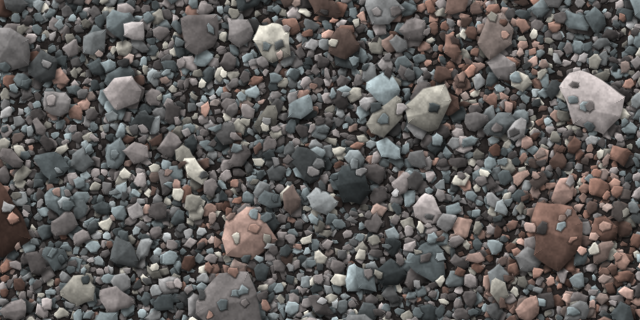
Write a Shadertoy shader that draws this texture.

```glsl
const float TAU = 6.2831853;
const int LAYERS = 7;
const int SIDES = 7;

// Grid spacing and share of filled cells, from bottom layer to top
const float SPACING[LAYERS] = float[](0.028, 0.036, 0.052, 0.080, 0.115, 0.210, 0.034);
const float FILL[LAYERS] = float[](1.0, 0.85, 0.50, 0.27, 0.16, 0.10, 0.16);

const vec2 LIGHT = vec2(-0.45, 0.89);
const float EDGE_SOFTNESS = 0.0032;
const float SHADOW_STRENGTH = 0.62;
const float TONE_LOW = 0.23;
const float TONE_RANGE = 0.37;
const float CHIP_SHARE = 0.11;
const float CHIP_GAIN = 0.22;

const vec3 SOIL = vec3(0.17, 0.155, 0.15);
const vec3 MAUVE_GREY = vec3(1.04, 0.99, 0.98);
const vec3 SLATE_GREY = vec3(0.93, 1.01, 1.03);
const vec3 RUST = vec3(1.22, 0.93, 0.82);
const vec3 CREAM = vec3(1.03, 1.01, 0.95);

vec3 hash3(vec2 p) {
    vec3 q = fract(p.xyx * vec3(0.1031, 0.1030, 0.0973));
    q += dot(q, q.yxz + 33.33);
    return fract((q.xxy + q.yzz) * q.zyx);
}

float noise(vec2 p) {
    vec2 i = floor(p), f = fract(p);
    f = f * f * (3.0 - 2.0 * f);
    float bottom = mix(hash3(i).x, hash3(i + vec2(1, 0)).x, f.x);
    float top = mix(hash3(i + vec2(0, 1)).x, hash3(i + vec2(1, 1)).x, f.x);
    return mix(bottom, top, f.y);
}

float grain(vec2 p) {
    return 0.5 * noise(p * 34.0) + 0.3 * noise(p * 83.0 + 7.0) + 0.2 * noise(p * 170.0 + 19.0);
}

vec2 heading(float angle) {
    return vec2(cos(angle), sin(angle));
}

// Irregular convex polygon: xy is the nearest side's normal, z the distance
vec3 stoneShape(vec2 q, float radius, float axis, float flatness, vec2 seed) {
    vec3 nearest = vec3(0, 0, -10);
    for (int i = 0; i < SIDES; i++) {
        vec3 h = hash3(seed + float(i) * 5.37);
        float angle = axis + (float(i) + 0.75 * (h.x - 0.5)) * TAU / float(SIDES);
        vec2 normal = heading(angle);
        vec2 support = heading(angle - axis) * vec2(1.0, flatness);
        float d = dot(q, normal) - radius * length(support) * mix(0.68, 1.08, h.y);
        if (d > nearest.z) nearest = vec3(normal, d);
    }
    return nearest;
}

vec3 stoneColor(vec2 p, vec2 center, float spacing, vec3 h, vec3 k) {
    float tone = TONE_LOW + TONE_RANGE * h.x;
    float rusty = smoothstep(0.50, 0.80, noise(center * 4.2 + 3.0));
    vec3 tint = mix(MAUVE_GREY, SLATE_GREY, smoothstep(0.25, 0.75, h.y));
    tint = mix(tint, RUST, step(k.x, 0.06 + 0.55 * rusty) * (0.4 + 0.6 * k.y));
    // Pale chips are rarer among the big stones
    float chip = step(k.z, CHIP_SHARE * (1.0 - 2.5 * spacing));
    tone += CHIP_GAIN * chip * (0.5 + 0.5 * h.z);
    tint = mix(tint, CREAM, chip);
    return tone * tint * (0.76 + 0.48 * grain(p + h.xy));
}

void addStone(inout vec3 color, vec2 p, vec2 cell, int layer) {
    float spacing = SPACING[layer];
    vec2 seed = cell + float(layer) * vec2(61.7, 37.3) + 11.0;
    vec3 place = hash3(seed);
    if (place.z > FILL[layer]) return;
    vec3 form = hash3(seed + 101.3);
    vec3 look = hash3(seed + 213.7);
    vec3 kind = hash3(seed + 317.9);

    vec2 center = (cell + 0.5 + 0.7 * (place.xy - 0.5)) * spacing;
    vec2 q = p - center;
    if (length(q) > 1.2 * spacing) return;
    q += 0.10 * spacing * (vec2(noise(p * 2.5 / spacing), noise(p * 2.5 / spacing + 47.0)) - 0.5);
    float radius = spacing * mix(0.40, 0.66, form.x);
    vec3 shape = stoneShape(q, radius, form.y * TAU, mix(0.48, 0.95, form.z), seed);
    float d = shape.z;

    // Contact shadow, strongest on the side away from the light
    float away = 0.5 - 0.5 * dot(normalize(q + 1e-5), LIGHT);
    float reach = min(0.42 * radius, 0.022);
    float shadow = (1.0 - smoothstep(-0.002, reach, d)) * mix(0.25, 1.0, away);
    color *= 1.0 - SHADOW_STRENGTH * shadow;

    // Bevelled rim, one broken facet and a gentle tilt of the top
    float rim = 1.0 - smoothstep(0.0, 0.34 * radius, -d);
    vec2 facetNormal = heading(kind.y * TAU);
    float crease = dot(q, facetNormal) - 0.22 * radius * (look.z - 0.3);
    float facet = smoothstep(-0.005, 0.005, crease);
    float light = 1.0 + 0.26 * rim * dot(shape.xy, LIGHT);
    light += 0.24 * facet * dot(facetNormal, LIGHT);
    light += 0.12 * dot(q, LIGHT) / radius;
    vec3 stone = stoneColor(p, center, spacing, look, kind) * light;
    color = mix(color, stone, 1.0 - smoothstep(-EDGE_SOFTNESS, EDGE_SOFTNESS, d));
}

void mainImage(out vec4 fragColor, in vec2 fragCoord) {
    vec2 p = fragCoord / iResolution.y;
    vec3 color = SOIL * (0.5 + grain(p));

    // Upper rows first, so nearer stones overlap those behind
    for (int layer = 0; layer < LAYERS; layer++) {
        vec2 home = floor(p / SPACING[layer]);
        for (int y = 1; y >= -1; y--)
            for (int x = -1; x <= 1; x++)
                addStone(color, p, home + vec2(x, y), layer);
    }
    fragColor = vec4(clamp(color, 0.0, 1.0), 1.0);
}
```
